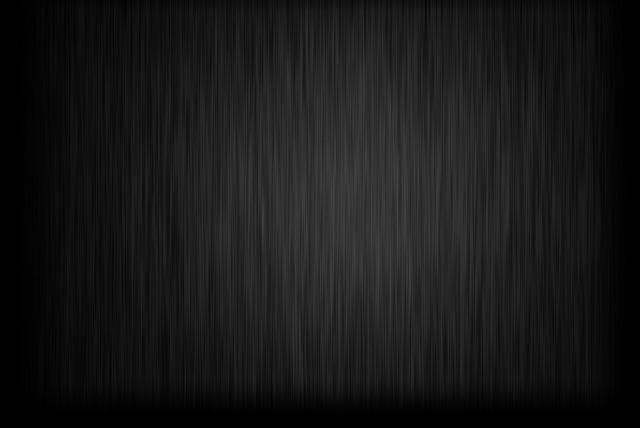
This texture is drawn by a Shadertoy shader. Its source:

```glsl
// Dark brushed metal: hair-fine vertical streaks lit by a soft oval glow.
// Each column of cells gets its own shifted noise along its length; three
// widths are layered, then the left, right and lower borders fade to black.

float hash(vec2 p) {
    vec3 q = fract(vec3(p.xyx) * 0.1031);
    q += dot(q, q.yzx + 33.33);
    return fract((q.x + q.y) * q.z);
}

// Smooth brightness along one column, with a random vertical shift
float columnNoise(float column, float y) {
    y += 20.0 * hash(vec2(column, 7.0));
    float cell = floor(y);
    float blend = smoothstep(0.0, 1.0, y - cell);
    return mix(hash(vec2(column, cell + 31.0)),
               hash(vec2(column, cell + 32.0)), blend);
}

// Long streaks, blended between neighbouring columns
float streaks(vec2 p) {
    float column = floor(p.x);
    float blend = smoothstep(0.0, 1.0, p.x - column);
    return mix(columnNoise(column, p.y), columnNoise(column + 1.0, p.y), blend);
}

void mainImage(out vec4 fragColor, in vec2 fragCoord) {
    vec2 uv = fragCoord / iResolution.xy;

    // Brushed grain: hair-fine strokes in three widths around zero
    float grain = 0.52 * (streaks(uv * vec2(683.0, 11.0)) - 0.5)
                + 0.40 * (streaks(uv * vec2(541.0, 7.0) + 800.0) - 0.5)
                + 0.16 * (streaks(uv * vec2(331.0, 5.0) + 1600.0) - 0.5);

    // Oval glow right of the middle
    vec2 fromGlow = (uv - vec2(0.555, 0.54)) / vec2(0.31, 0.45);
    float glow = exp(-dot(fromGlow, fromGlow));
    float light = 0.036 + 0.180 * glow;

    // Grain stands out more, relative to the light, in the dark areas
    light *= 1.0 + grain * mix(1.75, 0.62, glow);

    // Dark borders
    light *= smoothstep(0.01, 0.13, uv.x) * (1.0 - smoothstep(0.91, 0.99, uv.x));
    light *= smoothstep(0.02, 0.12, uv.y) * (1.0 - 0.3 * smoothstep(0.97, 1.0, uv.y));

    fragColor = vec4(vec3(max(light, 0.0)), 1.0);
}
```
